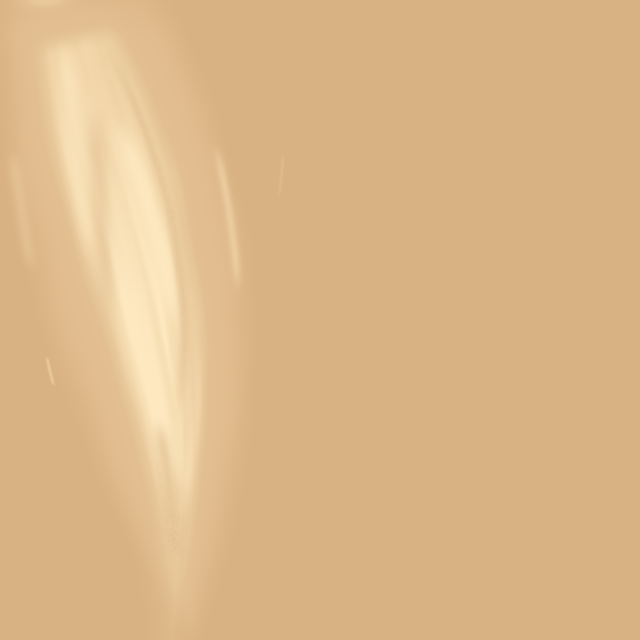
This background is drawn by a Shadertoy shader. Its source:

```glsl
// A pale, painterly petal of light on a plain sand ground.
// Polynomial edges bound a soft halo and a creamy core; tapered brush
// strokes, looped filaments and noise grain supply the painted detail.

const vec3 SAND  = vec3(0.851, 0.698, 0.514);
const vec3 HALO  = vec3(0.890, 0.745, 0.565);
const vec3 TAN   = vec3(0.885, 0.755, 0.575);
const vec3 CREAM = vec3(0.955, 0.850, 0.675);
const vec3 LIGHT = vec3(0.998, 0.918, 0.760);

float hash(vec2 p) {
    return fract(sin(dot(p, vec2(127.1, 311.7))) * 43758.5453);
}

float noise(vec2 p) {
    vec2 i = floor(p), f = fract(p);
    f = f * f * (3.0 - 2.0 * f);
    return mix(mix(hash(i), hash(i + vec2(1, 0)), f.x),
               mix(hash(i + vec2(0, 1)), hash(i + vec2(1, 1)), f.x), f.y);
}

// Cubic edge position for depth t below the top.
float edge(float t, vec4 k) {
    return k.x + t * (k.y + t * (k.z + t * k.w));
}

// Downward brush stroke from a to b, bowed sideways and tapered at both ends.
float stroke(vec2 p, vec2 a, vec2 b, float bow, float width) {
    float u = clamp((p.y - a.y) / (b.y - a.y), 0.0, 1.0);
    float arch = 4.0 * u * (1.0 - u);
    float dx = (p.x - mix(a.x, b.x, u) - bow * arch) / width;
    return exp(-dx * dx) * smoothstep(0.0, 0.7, arch);
}

// Signed sum of thin light and dark filaments that follow the petal's edges.
float filaments(float s, float t) {
    float sum = 0.0;
    for (int i = 0; i < 18; i++) {
        float id = float(i);
        float start = 0.05 + 0.5 * hash(vec2(id, 2.0));
        float size = 0.2 + 0.25 * hash(vec2(id, 3.0));
        float lane = 0.08 + 0.84 * hash(vec2(id, 1.0));
        float drift = 0.25 * (hash(vec2(id, 4.0)) - 0.5);
        float u = clamp((t - start) / size, 0.0, 1.0);
        float ds = (s - lane - drift * (u - 0.5)) / 0.035;
        float tone = mod(id, 2.0) * 2.0 - 1.0;
        sum += tone * 4.0 * u * (1.0 - u) * exp(-ds * ds);
    }
    return sum;
}

void mainImage(out vec4 fragColor, in vec2 fragCoord) {
    vec2 p = fragCoord / iResolution.xy;
    float t = 1.0 - p.y;

    // Edge curves, slightly roughened
    float wobble = 0.012 * (noise(p * vec2(22.0, 8.0)) - 0.5);
    float left = edge(t, vec4(0.05, 0.0, 0.62, -0.4));
    float right = edge(t, vec4(0.165, 0.5, -0.4, 0.0));
    float outerLeft = edge(t, vec4(-0.01, 0.0, 0.3, 0.0));
    float outerRight = edge(t, vec4(0.26, 0.5, -0.45, 0.0));
    float s = (p.x - left) / max(right - left, 0.012);
    float inside = min(p.x - left, right - p.x) + wobble;
    float outside = min(p.x - outerLeft, outerRight - p.x) + wobble;

    // Halo, then a warmer glow hugging the core
    float crown = smoothstep(-0.025, 0.07, t);
    float halo = smoothstep(-0.012, 0.055, outside) * mix(0.45, 1.0, crown);
    vec3 color = mix(SAND, HALO, halo * 0.85);
    float glow = smoothstep(-0.055, 0.035, inside) * crown;
    color = mix(color, TAN, glow * 0.8);

    // Core with an oblique upper rim
    float rim = t - (0.075 - 0.22 * p.x);
    float core = smoothstep(-0.014, 0.04, inside) * smoothstep(-0.012, 0.035, rim);
    core *= 1.0 - 0.55 * smoothstep(0.7, 0.94, t);
    color = mix(color, CREAM, core * 0.9);

    // Bright heart and long streaks
    float heart = smoothstep(0.08, 0.42, t) * (1.0 - smoothstep(0.62, 0.82, t));
    heart *= exp(-pow((s - 0.47) / 0.4, 2.0));
    float streak = noise(vec2(s * 13.0, t * 3.0)) - 0.5;
    color = mix(color, LIGHT, core * heart * 0.6);
    color += core * vec3(0.035, 0.045, 0.055) * (streak + 0.45 * filaments(s, t));

    // Broad light strokes
    float light = 0.50 * stroke(p, vec2(0.100, 0.95), vec2(0.135, 0.58), 0.0, 0.020);
    light += 0.80 * stroke(p, vec2(0.180, 0.82), vec2(0.270, 0.48), 0.014, 0.018);
    light += 0.65 * stroke(p, vec2(0.185, 0.60), vec2(0.283, 0.22), 0.0, 0.022);
    light += 0.75 * stroke(p, vec2(0.262, 0.78), vec2(0.318, 0.44), 0.012, 0.008);
    light += 0.50 * stroke(p, vec2(0.322, 0.50), vec2(0.285, 0.18), 0.004, 0.009);
    color = mix(color, LIGHT, min(light, 1.0) * core);

    // Shadow folds, the narrow ones broken by grain
    float grain = noise(p * 330.0);
    float fold = 0.60 * stroke(p, vec2(0.146, 0.84), vec2(0.168, 0.46), 0.002, 0.016);
    float crease = 0.80 * stroke(p, vec2(0.155, 0.95), vec2(0.277, 0.33), 0.055, 0.009);
    crease += 0.80 * stroke(p, vec2(0.245, 0.35), vec2(0.276, 0.11), 0.005, 0.012);
    color = mix(color, TAN, fold * core);
    color = mix(color, TAN, crease * smoothstep(0.0, 0.2, core) * (0.65 + 0.35 * grain));
    color += (grain - 0.5) * 0.05 * crease;

    // Smear above the rim and a pale touch at the top edge
    vec2 smear = (p - vec2(0.115, 0.965 + 0.2 * (p.x - 0.115))) / vec2(0.075, 0.018);
    color = mix(color, HALO, 0.65 * exp(-dot(smear, smear)));
    vec2 touch = (p - vec2(0.07, 1.0)) / vec2(0.035, 0.012);
    color = mix(color, CREAM, 0.55 * exp(-dot(touch, touch)));

    // Stray wisps in and beyond the halo
    float wisp = 0.60 * stroke(p, vec2(0.335, 0.78), vec2(0.372, 0.54), 0.006, 0.007);
    wisp += 0.30 * stroke(p, vec2(0.018, 0.77), vec2(0.050, 0.57), 0.0, 0.010);
    wisp += 0.60 * stroke(p, vec2(0.073, 0.445), vec2(0.085, 0.395), -0.001, 0.0025);
    wisp += 0.18 * stroke(p, vec2(0.443, 0.76), vec2(0.436, 0.69), 0.0, 0.0025);
    color = mix(color, CREAM, wisp);

    fragColor = vec4(clamp(color, 0.0, 1.0), 1.0);
}
```
